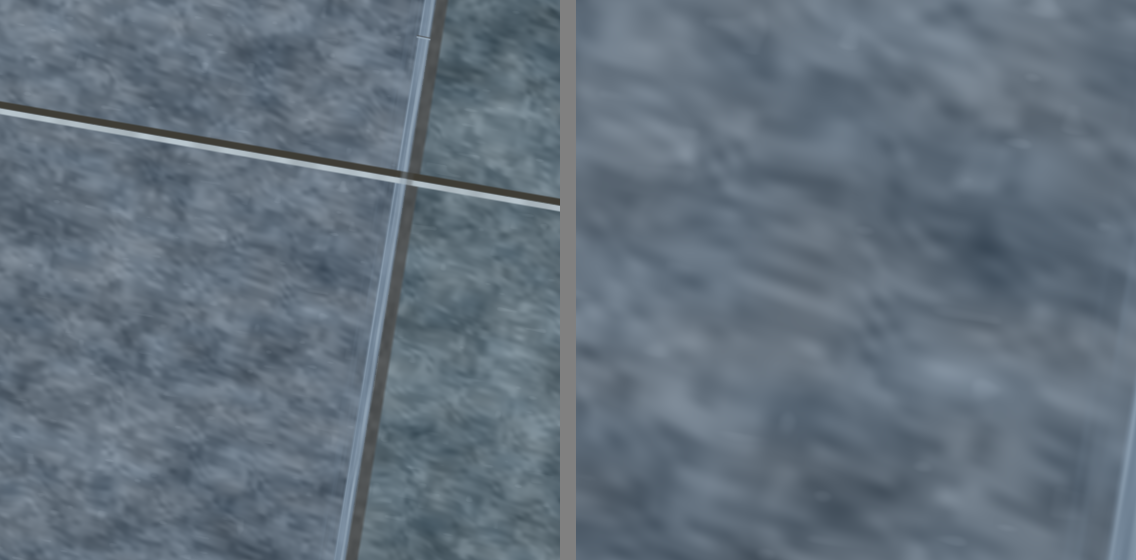
Left: the whole. Right: its middle third, enlarged.
A Shadertoy shader for this texture:

```glsl
const vec3 STONE = vec3(0.383, 0.434, 0.485);
const vec3 GREEN_TINT = vec3(-0.010, 0.004, -0.008);
const vec3 SHADOW = vec3(0.235, 0.225, 0.195);
const vec3 HIGHLIGHT = vec3(0.70, 0.75, 0.78);
const vec3 GROOVE = vec3(0.305, 0.310, 0.310);
const vec3 BEVEL = vec3(0.475, 0.550, 0.625);
const vec3 GLINT = vec3(0.60, 0.67, 0.73);

const float ROW_START = 0.807;    // height of the row joint at the left edge
const float ROW_SLOPE = -0.174;
const float COLUMN_START = 0.617; // position of the column joint at the bottom
const float COLUMN_SLOPE = 0.162;
const float SHADOW_WIDTH = 0.012;
const float HIGHLIGHT_WIDTH = 0.0105;
const float GROOVE_WIDTH = 0.021;
const float BEVEL_WIDTH = 0.021;
const float CHIP_HEIGHT = 0.930;
const float SOFT = 0.0016;

const vec2 GRAIN_SCALE = vec2(7.0, 12.0);
const int GRAIN_OCTAVES = 4;
const float GRAIN_WEIGHT = 0.32;
const float GRAIN_CONTRAST = 0.31;

float hash(vec2 p) {
    vec3 q = fract(p.xyx * vec3(0.1031, 0.1030, 0.0973));
    q += dot(q, q.yzx + 33.33);
    return fract((q.x + q.y) * q.z);
}

float noise(vec2 p) {
    vec2 cell = floor(p), f = fract(p);
    f = f * f * (3.0 - 2.0 * f);
    return mix(mix(hash(cell), hash(cell + vec2(1, 0)), f.x),
               mix(hash(cell + vec2(0, 1)), hash(cell + vec2(1, 1)), f.x), f.y);
}

// Streaky mottling centred on zero
float grain(vec2 p) {
    vec2 warp = vec2(noise(p * 19.0), noise(p * 19.0 + 47.0)) - 0.5;
    p += warp * vec2(0.025, 0.012);
    vec2 scale = GRAIN_SCALE;
    float sum = 0.0;
    for (int i = 0; i < GRAIN_OCTAVES; i++) {
        vec2 tilted = p + vec2(0.0, p.x * 0.12 * (float(i) - 1.5));
        sum += GRAIN_WEIGHT * (noise(tilted * scale + 31.7 * float(i)) - 0.5);
        scale *= 2.1;
    }
    return sum;
}

// Soft-edged band from lo to hi
float band(float x, float lo, float hi, float soft) {
    return smoothstep(lo - soft, lo + soft, x) * (1.0 - smoothstep(hi - soft, hi + soft, x));
}

void mainImage(out vec4 fragColor, in vec2 fragCoord) {
    vec2 uv = fragCoord / iResolution.xy;

    // Signed distances from the two joints
    float across = (uv.x - COLUMN_START - COLUMN_SLOPE * uv.y) * inversesqrt(1.0 + COLUMN_SLOPE * COLUMN_SLOPE);
    float above = (uv.y - ROW_START - ROW_SLOPE * uv.x) * inversesqrt(1.0 + ROW_SLOPE * ROW_SLOPE);
    vec2 joint = vec2(across, above);
    vec2 tile = step(0.0, joint);

    // Stone, different on each tile
    vec2 place = joint + tile * vec2(5.3, 8.7) + 20.0;
    vec3 color = STONE + GREEN_TINT * tile.x;
    color += GRAIN_CONTRAST * grain(place);
    color += vec3(0.012, 0.0, -0.012) * (noise(place * vec2(18.0, 30.0)) - 0.5);
    float fleck = smoothstep(0.86, 1.0, noise(place * vec2(36.0, 75.0) + 9.0));
    color += 0.04 * fleck;

    // Column joint: faint worn edge, pale bevel, bright glint, dark groove
    float wear = noise(vec2(across * 260.0, above * 14.0) + 60.0);
    float streak = noise(vec2(across * 90.0, above * 70.0) + 80.0);
    float wornEdge = band(across, -0.050, -BEVEL_WIDTH, 0.010);
    color = mix(color, BEVEL, 0.22 * wornEdge * wear);
    float bevel = band(across, -BEVEL_WIDTH, 0.0, 0.003);
    color = mix(color, BEVEL + 0.10 * (wear - 0.5), 0.85 * bevel);
    float glint = band(across, -0.009, -0.004, 0.002) + 0.5 * band(across, -0.020, -0.018, 0.0015);
    color = mix(color, GLINT, glint * (0.35 + 0.4 * wear));
    float groove = band(across, 0.0, GROOVE_WIDTH, 0.0035);
    color = mix(color, GROOVE + 0.07 * (streak - 0.5), 0.88 * groove);

    // Small chip across the bevel
    float chipSpan = band(across, -0.024, 0.001, 0.002);
    float chip = uv.y - CHIP_HEIGHT + 0.2 * across;
    color = mix(color, GLINT, 0.8 * chipSpan * band(chip, -0.002, 0.001, SOFT));
    color = mix(color, GROOVE, 0.7 * chipSpan * band(chip, 0.001, 0.003, SOFT));

    // Row joint: shadow above a bright lip, broken where the joints cross
    float crossing = band(across, -0.012, 0.010, 0.004);
    float lip = band(above, -HIGHLIGHT_WIDTH, 0.0, 0.0022);
    float lipLight = 0.92 + 0.12 * noise(vec2(across * 40.0, 3.0));
    color = mix(color, HIGHLIGHT * lipLight, lip * (1.0 - 0.35 * crossing));
    float shade = band(above, 0.0, SHADOW_WIDTH, 0.0022);
    color = mix(color, SHADOW, shade * (0.95 - 0.35 * crossing));

    fragColor = vec4(clamp(color, 0.0, 1.0), 1.0);
}
```
